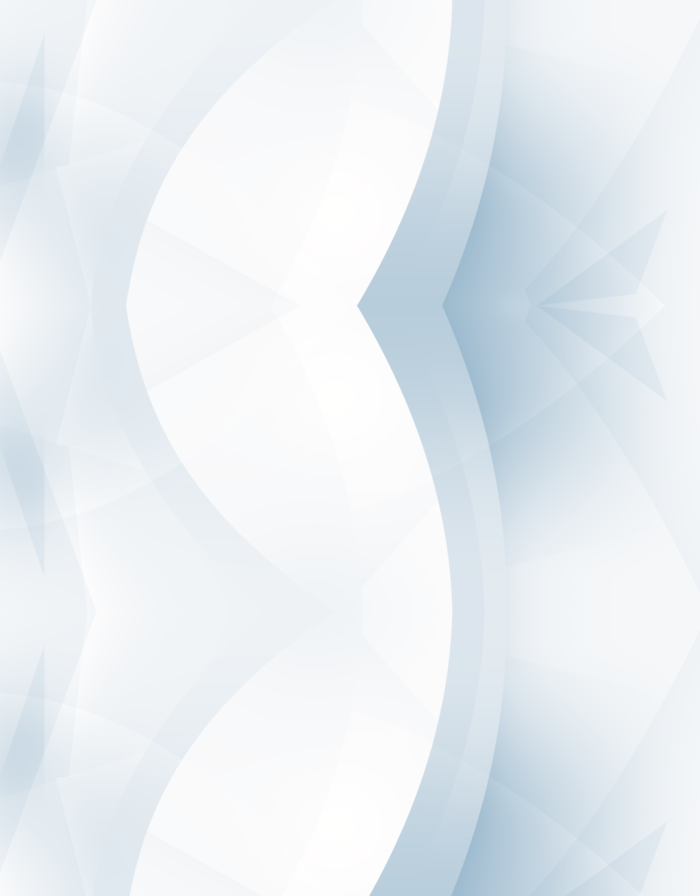
A WebGL 2 fragment shader for this background:

```glsl
#version 300 es
precision highp float;
// Pale, mirrored sheets of translucent blue glass with curved edges.
// The height is folded into repeating mirror halves; each zone yields a tint
// amount from soft glows and edge-lit sheets, and the tint picks the colour.

uniform vec2 u_resolution;
out vec4 outColor;

// The canvas is 6.0 wide and 7.68 high.
const float CANVAS_HEIGHT = 7.68;
const float HALF_PERIOD = 2.62;
const vec3 PAPER = vec3(0.962, 0.969, 0.976);
const vec3 DEEP_BLUE = vec3(0.615, 0.730, 0.810);

// Edge curves: x as a polynomial of the folded height v.
const vec4 HALO_EDGE  = vec4(0.78, 0.06, 0.19, 0.0);
const vec4 CORE_EDGE  = vec4(1.08, 0.15, 0.10, 0.04);
const vec4 INNER_EDGE = vec4(2.32, 0.58, -0.107, 0.0);
const vec4 BAND_EDGE  = vec4(3.06, 0.60, -0.110, 0.0);
const vec4 STRIP_EDGE = vec4(3.38, 0.57, -0.105, 0.0);
const vec4 FIELD_EDGE = vec4(3.79, 0.44, -0.088, 0.0);

float pixelSize;

float curve(vec4 c, float v) {
  return c.x + v * (c.y + v * (c.z + v * c.w));
}

float side(float d) {
  return smoothstep(-pixelSize, pixelSize, d);
}

// A sheet that is strongest at its edge and fades inward.
float sheet(float d, float width) {
  return side(d) * exp(-max(d, 0.0) / width);
}

float glow(vec2 p, vec2 center, vec2 radius) {
  vec2 q = (p - center) / radius;
  return exp(-dot(q, q));
}

// Signed distance to the line a-b, positive on its left.
float leftOf(vec2 p, vec2 a, vec2 b) {
  vec2 e = normalize(b - a);
  return e.x * (p.y - a.y) - e.y * (p.x - a.x);
}

float leftArc(vec2 p) {
  return 1.92 - p.x * (0.07 + 0.19 * p.x) - p.y;
}

float rightArc(vec2 p) {
  float s = p.x - 3.2;
  return 1.70 - s * (0.38 + 0.12 * s) - p.y;
}

float leftTint(vec2 p) {
  float t = 0.07 * smoothstep(-0.2, 0.8, p.x);
  t += 0.36 * glow(p, vec2(0.1, 1.3), vec2(0.45, 0.75));
  t += 0.20 * glow(p, vec2(0.9, 0.6), vec2(0.6, 1.0));
  // Slanted sheet and the narrow spike beside it
  t -= 0.11 * sheet(p.x - 0.37 * (p.y - 0.38), 0.5);
  float spike = min(0.38 - p.x, 0.32 * (1.2 + 2.97 * p.x - p.y));
  t += 0.13 * side(spike) * smoothstep(0.9, 1.6, p.y);
  // Kinked edge
  float kink = p.y < 1.2 ? 0.48 + 0.252 * (1.19 - p.y) : 0.59 + 0.11 * (p.y - 1.2);
  t -= 0.07 * sheet(p.x - kink, 0.18);
  t -= 0.04 * sheet(1.02 + 0.32 * p.x - p.y, 0.3);
  // Blue halo around the bright core
  float halo = mix(0.25, 0.09, smoothstep(0.8, 2.5, p.y));
  t = mix(t, halo, 0.75 * side(p.x - curve(HALO_EDGE, p.y)));
  return t - 0.06 * sheet(leftArc(p), 0.5);
}

float coreTint(vec2 p) {
  float inner = side(p.x - curve(INNER_EDGE, p.y));
  float t = -0.04 + 0.10 * glow(p, vec2(2.7, 2.7), vec2(0.9, 0.8));
  t += 0.07 * sheet(0.87 * (0.56 * (2.57 - p.x) - p.y), 0.35);
  t -= 0.04 * inner;
  t -= 0.05 * glow(p, vec2(2.9, 0.8), vec2(0.55, 0.5));
  t -= 0.015 * sheet(leftArc(p), 0.6);
  // Crossing sheets on the right of the core
  float diagonal = leftOf(p, vec2(3.75, 1.68), vec2(2.92, 2.62));
  t += 0.05 * inner * sheet(diagonal, 0.6);
  return t - 0.03 * sheet(rightArc(p), 0.4) * inner;
}

float bandTint(vec2 p) {
  float t = mix(0.69, 0.29, smoothstep(0.0, 2.4, p.y));
  t -= 0.08 * side(p.x - curve(STRIP_EDGE, p.y)) * smoothstep(0.2, 1.6, p.y);
  return t - 0.04 * sheet(rightArc(p), 0.4);
}

float rightTint(vec2 p) {
  float reach = 1.0 - smoothstep(3.8, 6.1, p.x);
  float t = 0.80 * reach * (1.0 - smoothstep(0.7, 2.4, p.y));
  // Shadow under the band
  t += 0.22 * exp(-max(p.x - curve(FIELD_EDGE, p.y), 0.0) / 0.28);
  // Large arc and the rising curve that starts at the notch
  t -= 0.08 * sheet(rightArc(p), 0.45);
  float s = max(p.x - 4.5, 0.0);
  float rise = 0.14 + s * (1.05 + 0.33 * s) - p.y;
  float notch = min(0.6 * rise, p.x - 4.55 + 0.36 * p.y);
  t += 0.08 * sheet(notch, 0.5);
  t -= 0.07 * glow(p, vec2(4.4, 0.0), vec2(0.2, 0.12));
  // Pointed dart
  vec2 tip = vec2(5.72, 0.82), tail = vec2(4.60, 0.0), heel = vec2(5.45, 0.10);
  float dart = min(leftOf(p, tip, tail), min(leftOf(p, tail, heel), leftOf(p, heel, tip)));
  t += 0.12 * side(dart);
  // Flat sheet near the outer mirror line
  return t + 0.05 * sheet(2.27 - 0.25 * (p.x - 4.2) - p.y, 0.6) * reach;
}

void main() {
  pixelSize = CANVAS_HEIGHT / u_resolution.y;
  vec2 p = gl_FragCoord.xy * pixelSize;
  float down = CANVAS_HEIGHT - p.y;
  p.y = abs(mod(down, 2.0 * HALF_PERIOD) - HALF_PERIOD);

  // Zones from left to right
  float tint = leftTint(p);
  tint = mix(tint, coreTint(p), side(p.x - curve(CORE_EDGE, p.y)));
  tint = mix(tint, bandTint(p), side(p.x - curve(BAND_EDGE, p.y)));
  tint = mix(tint, rightTint(p), side(p.x - curve(FIELD_EDGE, p.y)));
  outColor = vec4(clamp(mix(PAPER, DEEP_BLUE, tint), 0.0, 1.0), 1.0);
}
```
